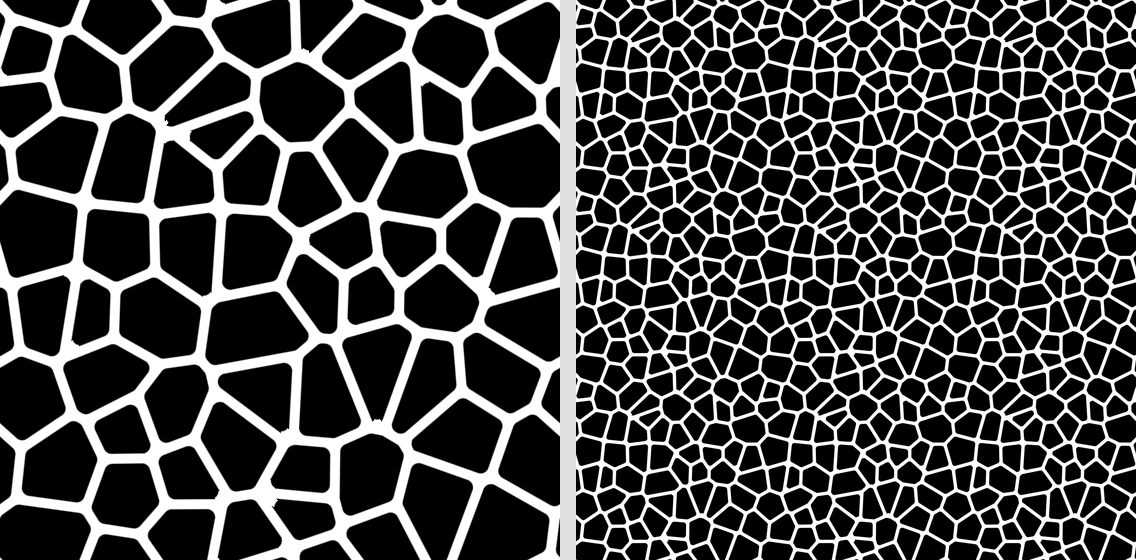
Left, the tile; right, the same tile 3 across and 3 down.
This pattern is drawn by a WebGL 2 fragment shader. Its source:

```glsl
#version 300 es
precision highp float;
// Tiling Voronoi mesh: black cells with rounded corners between white struts.

uniform vec2 u_resolution;
out vec4 outColor;

// Values to tune; lengths are fractions of the canvas
const float CELLS = 8.0;            // grid cells per side, one seed in each
const float JITTER = 1.0;           // 0 = regular grid, 1 = fully scattered
const float HALF_STRUT = 0.0089;    // half the width of a strut
const float CORNER_RADIUS = 0.0145; // rounding of the cell corners
const float SOFTNESS = 0.0016;      // half the width of the edge blend
const float SEED_SHIFT = 17.0;      // picks another arrangement
const vec3 CELL_COLOR = vec3(0.0);
const vec3 STRUT_COLOR = vec3(1.0);

const int REACH = 3;                // grid cells searched each way
const int MAX_WALLS = 16;           // walls kept near one point

vec2 hash2(vec2 p) {
    p += SEED_SHIFT;
    vec2 q = vec2(dot(p, vec2(127.1, 311.7)), dot(p, vec2(269.5, 183.3)));
    return fract(sin(q) * 43758.5453);
}

// Seed of a grid cell; the hash wraps so that the canvas tiles
vec2 seedPoint(vec2 cell) {
    vec2 offset = hash2(mod(cell, CELLS)) - 0.5;
    return (cell + 0.5 + JITTER * offset) / CELLS;
}

vec2 nearestCell(vec2 p) {
    vec2 home = floor(p * CELLS);
    vec2 best = home;
    float bestDist = 1e9;
    for (int y = -REACH; y <= REACH; y++) {
        for (int x = -REACH; x <= REACH; x++) {
            vec2 cell = home + vec2(x, y);
            vec2 d = seedPoint(cell) - p;
            if (dot(d, d) < bestDist) {
                bestDist = dot(d, d);
                best = cell;
            }
        }
    }
    return best;
}

// Distance to the wedge behind two walls; a wall is (outward normal, depth)
float wedgeDistance(vec3 a, vec3 b) {
    float c = dot(a.xy, b.xy);
    if (a.z <= c * b.z || b.z <= c * a.z) return max(a.z, b.z);
    float squared = a.z * a.z + b.z * b.z - 2.0 * c * a.z * b.z;
    return sqrt(squared / max(1.0 - c * c, 1e-5));
}

// Distance from p to its Voronoi cell after moving every wall inwards
float insetCellDistance(vec2 p, float inset) {
    vec2 home = nearestCell(p);
    vec2 seed = seedPoint(home);
    vec3 walls[MAX_WALLS];
    int count = 0;
    float dist = 0.0;

    for (int y = -REACH; y <= REACH; y++) {
        for (int x = -REACH; x <= REACH; x++) {
            if (x == 0 && y == 0) continue;
            vec2 other = seedPoint(home + vec2(x, y));
            vec2 normal = normalize(other - seed);
            float depth = inset - dot(0.5 * (seed + other) - p, normal);
            if (depth <= 0.0 || count >= MAX_WALLS) continue;

            // The farthest pair of walls gives the exact distance
            vec3 wall = vec3(normal, depth);
            dist = max(dist, depth);
            for (int i = 0; i < count; i++) {
                dist = max(dist, wedgeDistance(wall, walls[i]));
            }
            walls[count] = wall;
            count++;
        }
    }
    return dist;
}

void main() {
    vec2 uv = gl_FragCoord.xy / u_resolution;

    // Shrink each cell, then grow it back by the radius to round its corners
    float dist = insetCellDistance(uv, HALF_STRUT + CORNER_RADIUS);
    float strut = smoothstep(-SOFTNESS, SOFTNESS, dist - CORNER_RADIUS);
    outColor = vec4(mix(CELL_COLOR, STRUT_COLOR, strut), 1.0);
}
```
